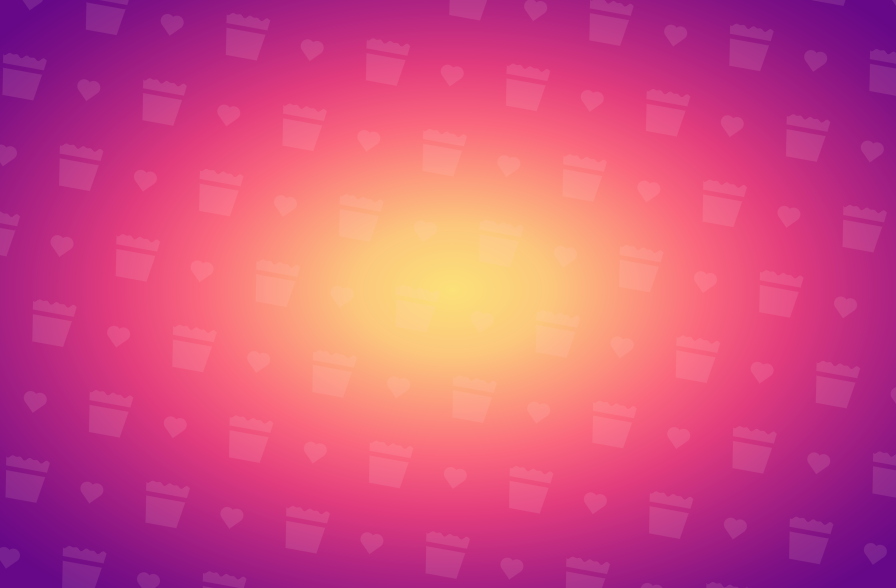
Reproduce this background procedurally as a Shadertoy shader.

```glsl
const float TILT = 0.179;                    // clockwise lean of the pattern
const vec2 CELL = vec2(0.2420, 0.1345);      // motif spacing, in canvas heights
const float ROW_SHIFT = 0.1222;              // sideways step between rows
const float MOTIF_SIZE = 0.0397;
const vec3 MOTIF_TINT = vec3(1.0, 0.82, 0.84);
const float MOTIF_ALPHA = 0.12;

const int STOPS = 8;
const float STOP_RADIUS[STOPS] = float[STOPS](
    0.0, 0.22, 0.40, 0.57, 0.76, 0.95, 1.17, 1.33);
const vec3 STOP_COLOR[STOPS] = vec3[STOPS](
    vec3(0.99, 0.88, 0.47), vec3(0.99, 0.78, 0.49),
    vec3(0.99, 0.59, 0.49), vec3(0.98, 0.40, 0.49),
    vec3(0.89, 0.24, 0.49), vec3(0.71, 0.15, 0.51),
    vec3(0.51, 0.07, 0.52), vec3(0.40, 0.03, 0.53));

// Radial colour ramp
vec3 glowColor(float radius) {
    vec3 color = STOP_COLOR[0];
    for (int i = 1; i < STOPS; i++) {
        float t = (radius - STOP_RADIUS[i - 1]) / (STOP_RADIUS[i] - STOP_RADIUS[i - 1]);
        color = mix(color, STOP_COLOR[i], clamp(t, 0.0, 1.0));
    }
    return color;
}

vec2 rotate(vec2 p, float angle) {
    float c = cos(angle), s = sin(angle);
    return vec2(c * p.x - s * p.y, s * p.x + c * p.y);
}

// Upright trapezoid between two heights
float trapezoid(vec2 p, float low, float high, float lowHalf, float highHalf) {
    float halfWidth = mix(lowHalf, highHalf, (p.y - low) / (high - low));
    return max(abs(p.x) - halfWidth, max(low - p.y, p.y - high));
}

// Tapered tub below a band with an uneven top
float cup(vec2 p) {
    float body = trapezoid(p, -0.93, 0.22, 0.67, 0.85);
    float ripple = 0.05 * sin(p.x * 9.0) + 0.04 * sin(p.x * 17.0 + 1.0);
    float band = trapezoid(p, 0.42, 0.85 + ripple, 0.89, 0.94);
    return min(body, band);
}

// Diamond joined to two round lobes
float heart(vec2 p, float size) {
    p.x = abs(p.x);
    float diamond = (p.x + abs(p.y)) * 0.7071 - size;
    float lobe = length(p - 0.7071 * size) - size;
    return min(diamond, lobe);
}

// Staggered rows, each cell holding one cup and one heart
float motifs(vec2 p) {
    float row = round(p.y / CELL.y);
    float x = p.x + row * ROW_SHIFT;
    float margin = 0.25 * CELL.x;
    vec2 local = vec2(mod(x + margin, CELL.x) - margin, p.y - row * CELL.y);
    vec2 m = local / MOTIF_SIZE;
    return min(cup(m + vec2(0.04, 0.0)), heart(m - vec2(2.87, -0.14), 0.29));
}

void mainImage(out vec4 fragColor, in vec2 fragCoord) {
    vec2 uv = fragCoord / iResolution.xy;
    vec2 p = (fragCoord - 0.5 * iResolution.xy) / iResolution.y;

    // Elliptical glow
    vec3 color = glowColor(2.0 * length(uv - vec2(0.505, 0.507)));

    // Faint tilted pattern
    float pixel = 1.0 / (iResolution.y * MOTIF_SIZE);
    float d = motifs(rotate(p - vec2(-0.0546, -0.0244), TILT));
    float coverage = 1.0 - smoothstep(-0.7 * pixel, 0.7 * pixel, d);
    color = mix(color, MOTIF_TINT, MOTIF_ALPHA * coverage);

    fragColor = vec4(color, 1.0);
}
```
